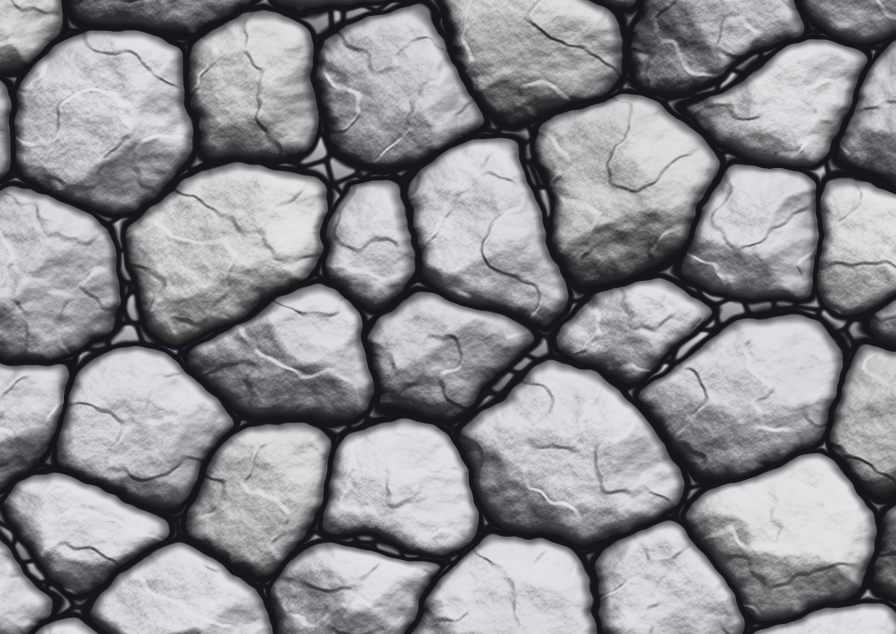
Give the GLSL for this texture, as a Shadertoy shader.

```glsl
// Wall of pale grey faceted boulders with dark, pebble-filled joints.
#define STONE_SCALE vec2(4.0, 4.75)
#define JITTER 0.72
#define SIZE_VARIATION 0.22
#define JOINT_WIDTH 0.018
#define CORNER_SHARPNESS 20.0
#define BEVEL_WIDTH 0.17
#define BEVEL_DEPTH 0.085
#define FACET_SLOPE 0.75
#define ROUGHNESS 0.026
#define PEBBLE_SCALE 5.5
#define LIGHT vec3(0.25, 0.6, 0.75)
#define COOL_TINT vec3(-0.008, 0.0, 0.024)

struct Stone { vec2 id; vec2 local; float edge; };

vec2 hash2(vec2 p) {
    vec3 h = fract(p.xyx * vec3(0.1031, 0.1030, 0.0973));
    h += dot(h, h.yzx + 33.33);
    return fract((h.xx + h.yz) * h.zy);
}

vec2 gradient(vec2 cell) {
    float angle = 6.2832 * hash2(cell).x;
    return vec2(cos(angle), sin(angle));
}

float noise(vec2 p) {
    vec2 i = floor(p), f = p - i, o = vec2(1, 0);
    vec2 u = f * f * f * (f * (f * 6.0 - 15.0) + 10.0);
    float low = mix(dot(gradient(i), f), dot(gradient(i + o), f - o), u.x);
    float high = mix(dot(gradient(i + o.yx), f - o.yx), dot(gradient(i + 1.0), f - 1.0), u.x);
    return mix(low, high, u.y);
}

float fbm(vec2 p) {
    float sum = 0.0, amp = 1.0;
    for (int i = 0; i < 5; i++) {
        sum += amp * noise(p);
        p = mat2(1.6, 1.2, -1.2, 1.6) * p + 11.7;
        amp *= 0.5;
    }
    return sum;
}

float smin(float a, float b, float k) {
    float h = max(k - abs(a - b), 0.0) / k;
    return min(a, b) - 0.25 * h * h * k;
}

// Staggered, jittered stone centre; z is the size weight
vec3 site(vec2 id) {
    vec2 offset = 0.5 + JITTER * (hash2(id) - 0.5);
    offset.x += 0.5 * mod(id.y, 2.0) - 0.25;
    return vec3(id + offset, SIZE_VARIATION * hash2(id + 51.0).x);
}

// Weighted Voronoi cell with rounded corners
Stone findStone(vec2 p) {
    vec2 cell = floor(p), id = cell;
    vec3 own = vec3(0);
    float best = 1e5;
    for (int k = 0; k < 25; k++) {
        vec2 other = cell + vec2(k % 5 - 2, k / 5 - 2);
        vec3 s = site(other);
        float d = dot(p - s.xy, p - s.xy) - s.z;
        if (d < best) { best = d; own = s; id = other; }
    }
    float sum = 1e-9;
    for (int k = 0; k < 25; k++) {
        vec2 other = cell + vec2(k % 5 - 2, k / 5 - 2);
        if (other == id) continue;
        vec3 s = site(other);
        vec2 span = s.xy - own.xy;
        float d = (dot(span, 0.5 * (s.xy + own.xy) - p) + 0.5 * (own.z - s.z)) / length(span);
        sum += exp(-CORNER_SHARPNESS * d);
    }
    return Stone(id, p - own.xy, -log(sum) / CORNER_SHARPNESS);
}

// Tilted layout with wobbly outlines and joints of uneven width
vec2 wallSpace(vec2 p) {
    return mat2(0.98, -0.2, 0.2, 0.98) * p * STONE_SCALE + 3.0;
}

Stone wallStone(vec2 w) {
    vec2 wobble = vec2(noise(w * 2.5), noise(w * 2.5 + 17.0)) * 0.08;
    wobble += vec2(noise(w * 9.0), noise(w * 9.0 + 31.0)) * 0.022;
    Stone s = findStone(w + wobble);
    s.edge -= JOINT_WIDTH + 0.05 * smoothstep(0.1, 0.5, noise(w * 1.1 + 5.0));
    return s;
}

// Relief: tilted top, chipped planes, rounded rim, ledges and grain
float relief(vec2 w, Stone s) {
    vec2 grainPos = w + s.id * 7.3;
    vec2 q = s.local + 0.05 * vec2(noise(grainPos * 4.0), noise(grainPos * 4.0 + 9.0));
    float h = dot(q, 0.4 * (hash2(s.id + 7.0) - 0.5) - vec2(0.04, 0.13));
    for (int i = 0; i < 5; i++) {
        vec2 r = hash2(s.id * 3.0 + float(i) * 13.0);
        float angle = 6.2832 * (float(i) + r.x) / 5.0;
        float reach = 0.12 + 0.28 * r.y - dot(q, vec2(cos(angle), sin(angle)));
        h = smin(h, reach * FACET_SLOPE * (0.4 + 0.6 * r.x), 0.025);
    }
    float rim = 1.0 - clamp(s.edge / BEVEL_WIDTH, 0.0, 1.0);
    h -= BEVEL_DEPTH * rim * rim * rim;
    h += 0.018 * smoothstep(-0.05, 0.05, noise(grainPos * 2.2) + 0.15 * noise(grainPos * 8.0));
    return h + ROUGHNESS * fbm(grainPos * 3.2);
}

// Small rubble lying in the wider gaps
float pebbleTone(vec2 w) {
    Stone s = findStone(w * PEBBLE_SCALE);
    float shade = 0.48 + 0.25 * hash2(s.id + 3.0).x + 0.3 * dot(s.local, LIGHT.xy);
    return mix(0.1, shade, smoothstep(0.03, 0.17, s.edge));
}

void mainImage(out vec4 fragColor, in vec2 fragCoord) {
    vec2 p = fragCoord / iResolution.y;
    vec2 w = wallSpace(p);
    Stone s = wallStone(w);

    // Surface normal and daylight
    float eps = 0.003;
    vec2 wx = wallSpace(p + vec2(eps, 0)), wy = wallSpace(p + vec2(0, eps));
    vec2 slope = vec2(relief(wx, wallStone(wx)), relief(wy, wallStone(wy))) - relief(w, s);
    vec3 normal = normalize(vec3(-slope / (eps * 4.4), 1.0));
    float light = max(dot(normal, normalize(LIGHT)), 0.0);

    // Stone tone with stains and contact shade
    vec2 variety = hash2(s.id + 23.0);
    float stain = fbm(w * 1.7 + s.id * 5.0);
    float tone = 0.22 + 0.7 * light + 0.11 * (variety.x - 0.5) + 0.07 * stain;
    tone = smin(tone, 0.89, 0.12);
    tone *= mix(0.5, 1.0, smoothstep(0.0, 0.065, s.edge));

    // Dark joints, opening onto pebbles where there is room
    float room = smoothstep(0.025, 0.06, -s.edge);
    float joint = mix(0.085, pebbleTone(w), room);
    float pixel = 4.4 / iResolution.y;
    float cover = smoothstep(-pixel, pixel, s.edge);
    tone = mix(joint, tone, cover);

    vec3 warmth = vec3(0.012, 0.003, -0.016) * variety.y * cover;
    fragColor = vec4(clamp(tone + COOL_TINT + warmth, 0.0, 1.0), 1.0);
}
```
